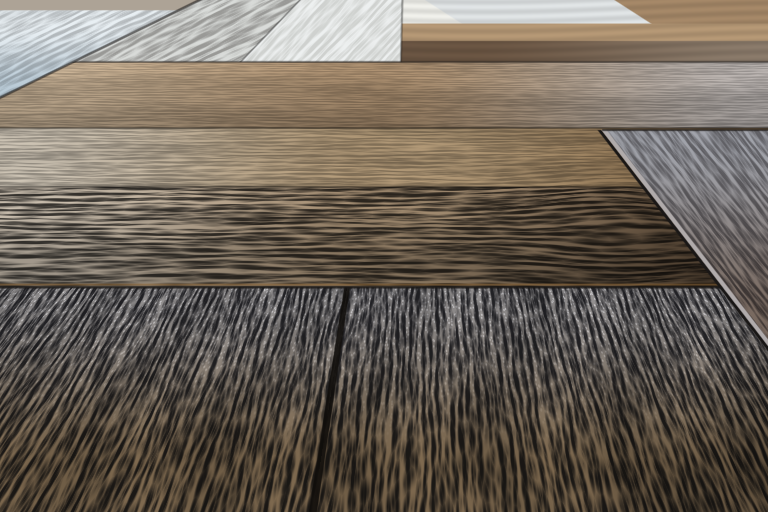
Reproduce this texture procedurally as a WebGL 1 fragment shader.

```glsl
precision highp float;
uniform vec2 u_resolution;
const vec2 VANISH = vec2(0.832, -0.45);
const vec3 INK = vec3(0.1, 0.09, 0.085);

vec2 hash2(vec2 p) {
  vec3 q = fract(p.xyx * vec3(0.1031, 0.103, 0.0973));
  q += dot(q, q.yzx + 33.33);
  return fract((q.xx + q.yz) * q.zy);
}
// Distance to the nearest scattered point
float cells(vec2 p) {
  vec2 base = floor(p);
  float nearest = 2.0;
  for (int j = -1; j <= 1; j++) {
    for (int i = -1; i <= 1; i++) {
      vec2 cell = base + vec2(float(i), float(j));
      nearest = min(nearest, length(cell + hash2(cell) - p));
    }
  }
  return nearest;
}
// Wood fibres: x runs along the grain, y across it
float fibre(vec2 q) {
  q.y += 0.16 * sin(q.x * 1.3 + q.y * 0.6) + 0.09 * sin(q.x * 3.1 - q.y * 1.3);
  float pores = cells(q * vec2(0.6, 1.15));
  float fine = cells(q * vec2(2.4, 2.3) + 17.0);
  float ridge = 0.5 + 0.5 * sin(6.283 * q.y + 2.0 * sin(q.y * 0.37));
  return smoothstep(0.2, 0.72, 0.38 * pores + 0.4 * fine + 0.24 * ridge);
}
// Coordinates along and across a line drawn downward; y is positive on its right
vec2 lineFrame(vec2 p, vec2 a, vec2 b) {
  vec2 d = normalize(b - a);
  return vec2(dot(p - a, d), dot(p - a, vec2(d.y, -d.x)));
}
float cover(float d, float px) {
  return smoothstep(-px, px, d);
}
float seam(float d, float width, float px) {
  return 1.0 - smoothstep(width - px, width + px, abs(d));
}
// Three tones blended from left to right
vec3 sweep(float x, vec3 left, vec3 middle, vec3 right) {
  return mix(mix(left, middle, smoothstep(0.0, 0.75, x)), right, smoothstep(0.75, 1.5, x));
}

vec3 crossBoards(vec2 p, float px) {
  float inMid = cover(p.y - 0.25, px), inNear = cover(p.y - 0.365, px);
  vec3 far = sweep(p.x, vec3(0.64, 0.57, 0.48), vec3(0.55, 0.46, 0.36), vec3(0.6, 0.58, 0.57));
  far *= mix(1.12, 0.9, smoothstep(0.12, 0.25, p.y));
  vec3 mid = sweep(p.x, vec3(0.67, 0.64, 0.59), vec3(0.58, 0.5, 0.39), vec3(0.45, 0.36, 0.25));
  vec3 near = sweep(p.x, vec3(0.45, 0.425, 0.39), vec3(0.36, 0.31, 0.25), vec3(0.2, 0.16, 0.12));
  near *= mix(1.12, 0.9, smoothstep(0.37, 0.55, p.y));
  vec3 tone = mix(mix(far, mid, inMid), near, inNear);
  // Arched grain around a knot on the near board
  vec2 knot = (p - vec2(1.2, 0.455)) / vec2(0.16, 0.1);
  float bentY = p.y - 0.35 * (p.y - 0.455) * exp(-dot(knot, knot));
  float u = (p.x - VANISH.x) / (p.y - VANISH.y);
  float board = step(0.25, p.y) + step(0.365, p.y);
  float f = fibre(vec2(u * 6.0 + board * 9.3, 76.0 / (bentY - VANISH.y)));
  float contrast = mix(mix(0.2, 0.36, smoothstep(0.15, 0.36, p.y)), 1.15, inNear);
  vec3 col = tone * (1.0 + contrast * (f - 0.5));
  col *= 1.0 + 0.04 * sin(p.y * 95.0 + 2.0 * sin(p.x * 4.0));
  col *= 1.0 - 0.35 * seam(p.y - 0.25, 0.002, px) - 0.4 * seam(p.y - 0.365, 0.002, px);
  return mix(col, vec3(0.55, 0.4, 0.22), 0.6 * seam(p.y - 0.556, 0.002, px));
}

vec3 nearPlanks(vec2 p, float px) {
  float depth = p.y - VANISH.y;
  float u = (p.x - VANISH.x) / depth;
  float split = u + 0.1523;
  float f = fibre(vec2(19.0 / depth + step(0.0, split) * 13.7, u * 80.0));
  float sheen = 1.0 - smoothstep(0.57, 0.92, p.y);
  vec3 light = mix(vec3(0.48, 0.4, 0.3), vec3(0.56, 0.55, 0.55), sheen);
  vec3 dark = mix(vec3(0.1, 0.09, 0.08), vec3(0.13, 0.13, 0.145), sheen);
  vec3 col = mix(dark, light, f);
  float glint = 1.0 - smoothstep(0.05, 0.4, cells(vec2(u * 150.0, 130.0 / depth)));
  col += glint * f * sheen * vec3(0.2, 0.205, 0.215);
  col *= 1.0 - 0.2 * smoothstep(1.0, 1.5, p.x) * smoothstep(0.7, 1.0, p.y);
  col *= 0.97 + 0.06 * sin(u * 31.0 + 2.0 * sin(p.y * 9.0));
  return mix(col, vec3(0.06, 0.05, 0.04), 0.9 * seam(split * depth, 0.0055 * depth, px));
}

vec3 plank(vec2 q, vec3 dark, vec3 light) {
  return mix(dark, light, fibre(q * vec2(10.0, 82.0)));
}

void main() {
  vec2 p = gl_FragCoord.xy / u_resolution;
  p = vec2(p.x * 1.5, 1.0 - p.y);
  float px = 0.9 / u_resolution.y;
  vec3 col = mix(crossBoards(p, px), nearPlanks(p, px), cover(p.y - 0.561, px));
  col = mix(col, INK, 0.8 * seam(p.y - 0.561, 0.0025, px));

  // Bevelled plank on the right
  vec2 q = lineFrame(p, vec2(1.176, 0.254), vec2(1.5, 0.674));
  float below = cover(p.y - 0.254, px);
  float sheen = 1.0 - smoothstep(0.25, 0.65, p.y);
  vec3 dark = mix(vec3(0.22, 0.19, 0.18), vec3(0.38, 0.38, 0.4), sheen);
  vec3 light = mix(vec3(0.47, 0.41, 0.37), vec3(0.63, 0.64, 0.67), sheen);
  col = mix(col, plank(q, dark, light), cover(q.y, px) * below);
  col = mix(col, INK, below * seam(q.y + 0.004, 0.003, px));
  col = mix(col, vec3(0.69, 0.67, 0.67), below * seam(q.y - 0.003, 0.004, px));
  col = mix(col, INK, 0.7 * seam(p.y - 0.254, 0.002, px) * cover(p.x - 1.176, px));

  // Pale planks at the back
  vec2 q1 = lineFrame(p, vec2(0.39, 0.0), vec2(0.0, 0.191));
  vec2 q2 = lineFrame(p, vec2(0.586, 0.0), vec2(0.47, 0.121));
  float d3 = lineFrame(p, vec2(0.786, 0.0), vec2(0.783, 0.121)).y;
  vec3 back = plank(q1, vec3(0.6, 0.6, 0.59), vec3(0.85, 0.86, 0.85));
  back = mix(back, plank(q2, vec3(0.81, 0.82, 0.81), vec3(0.93, 0.94, 0.94)), cover(q2.y, px));

  // Stacked strips on the far right
  float slant = lineFrame(p, vec2(1.2, 0.0), vec2(1.27, 0.045)).y;
  float tint = 1.0 + 0.05 * sin(p.y * 330.0 + 3.0 * sin(p.x * 5.0));
  vec3 strip = mix(vec3(0.9, 0.9, 0.88), vec3(0.84, 0.855, 0.86), cover(slant + 0.2, px));
  strip = mix(strip, vec3(0.62, 0.51, 0.39), cover(slant, px));
  strip = mix(strip, vec3(0.68, 0.57, 0.44), cover(p.y - 0.046, px));
  vec3 shade = mix(vec3(0.4, 0.32, 0.25), vec3(0.52, 0.46, 0.4), smoothstep(0.9, 1.5, p.x));
  strip = mix(strip, shade, cover(p.y - 0.08, px)) * tint;
  back = mix(back, strip, cover(d3, px));
  back *= 1.0 - 0.4 * seam(q2.y, 0.0015, px) - 0.35 * seam(d3, 0.002, px);
  col = mix(col, back, cover(0.121 - p.y, px));
  col = mix(col, INK, 0.5 * seam(p.y - 0.121, 0.002, px));

  // Cool plank in the upper left corner
  vec3 cool = mix(vec3(0.86, 0.885, 0.9), vec3(0.68, 0.745, 0.79), smoothstep(0.04, 0.19, p.y));
  cool = plank(q1, cool * 0.83, cool * 1.06);
  cool = mix(vec3(0.68, 0.64, 0.59), cool, cover(p.y - 0.02, px));
  col = mix(col, cool, cover(-q1.y, px));
  gl_FragColor = vec4(mix(col, INK, 0.6 * seam(q1.y, 0.0025, px)), 1.0);
}
```
